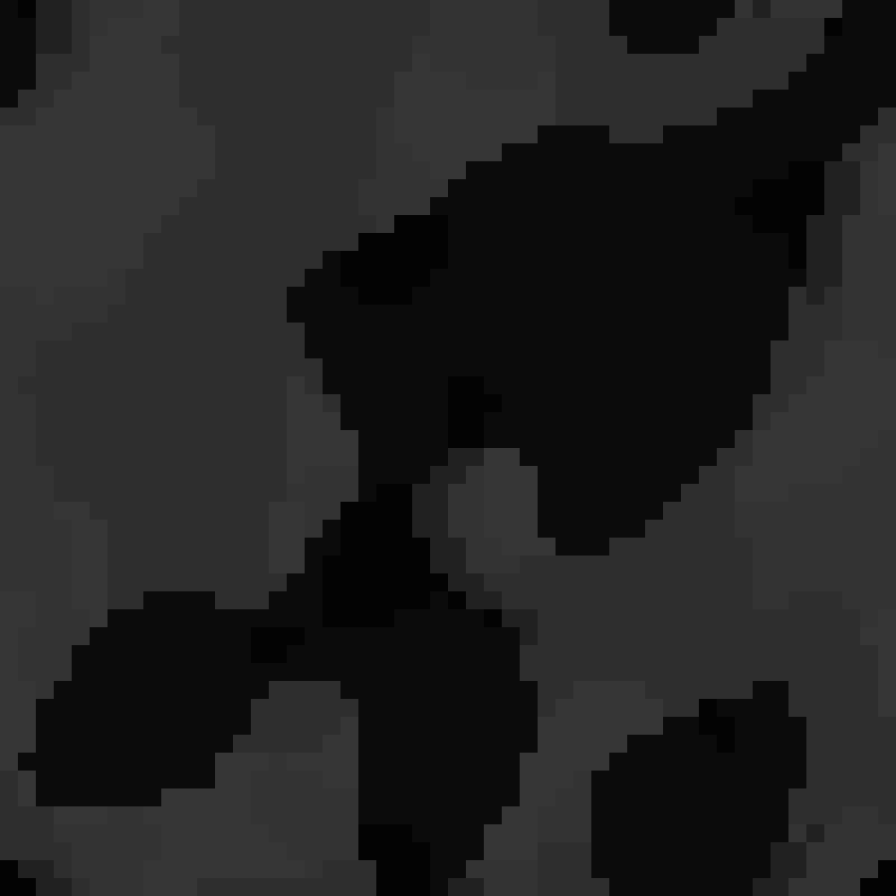
Reproduce this texture procedurally as a Shadertoy shader.

```glsl
// Blocky dark camouflage: a coarse grid of square cells, each coloured by
// thresholding smooth random fields. Every field is a short sum of plane waves
// with hashed phases, scaled to unit variance so thresholds set the shares.

const float CELLS = 50.0;

float hash(vec2 p) {
    vec3 q = fract(p.xyx * 0.1031);
    q += dot(q, q.yzx + 33.33);
    return fract((q.x + q.y) * q.z);
}

// Random field whose main waves repeat about 'scale' times over the canvas;
// 'lean' stretches the blobs along the rising diagonal.
float field(vec2 p, float scale, float lean, float seed) {
    const mat2 goldenTurn = mat2(-0.737, 0.676, -0.676, -0.737);
    vec2 direction = vec2(1.0, 0.0);
    float sum = 0.0, variance = 0.0;
    for (int n = 0; n < 10; n++) {
        float radius = 0.7 + 0.175 * float(n);
        float amplitude = 1.0 / (1.0 + 0.5 * radius * radius);
        amplitude *= 1.0 - lean * direction.x * direction.y;
        // Whole wave counts keep the mean over the canvas at zero
        vec2 wave = floor(scale * radius * direction + 0.5);
        float phase = hash(vec2(float(n) + 1.0, seed));
        sum += amplitude * cos(6.2832 * (dot(wave, p) + phase));
        variance += 0.5 * amplitude * amplitude;
        direction = goldenTurn * direction;
    }
    return sum * inversesqrt(variance);
}

// Grey level of the cell centred at p
float cellShade(vec2 p) {
    const float darkLevel = 0.25;
    float blob = field(p, 2.0, 0.6, 17.0);
    float blobToLeft = field(p - vec2(2.0 / CELLS, 0.0), 2.0, 0.6, 17.0);
    float detail = field(p, 3.0, 0.0, 43.0);
    float tone = field(p, 2.4, 0.3, 71.0);

    // Dark blobs with nearly black cores
    if (blob > darkLevel) return detail > 1.15 ? 0.012 : 0.043;

    // Occasional shadow strip on the right flank of a blob
    if (blobToLeft > darkLevel && detail > 0.8) return 0.13;

    // Two close greys, the lighter one with faint patches
    if (tone < 0.05) return 0.182;
    return detail > 0.4 ? 0.2 : 0.211;
}

void mainImage(out vec4 fragColor, in vec2 fragCoord) {
    // Neighbouring cells blend only within a pixel of their shared edge
    vec2 grid = fragCoord / iResolution.y * CELLS - 0.5;
    vec2 base = floor(grid);
    float cellPixels = iResolution.y / CELLS;
    vec2 blend = clamp((fract(grid) - 0.5) * cellPixels + 0.5, 0.0, 1.0);
    vec2 first = floor(blend);
    vec2 last = ceil(blend);

    // Visit just the cells that cover this pixel
    float shade = 0.0;
    for (float y = first.y; y <= last.y; y++) {
        for (float x = first.x; x <= last.x; x++) {
            vec2 corner = vec2(x, y);
            vec2 share = mix(1.0 - blend, blend, corner);
            shade += share.x * share.y * cellShade((base + corner + 0.5) / CELLS);
        }
    }
    fragColor = vec4(vec3(shade), 1.0);
}
```
